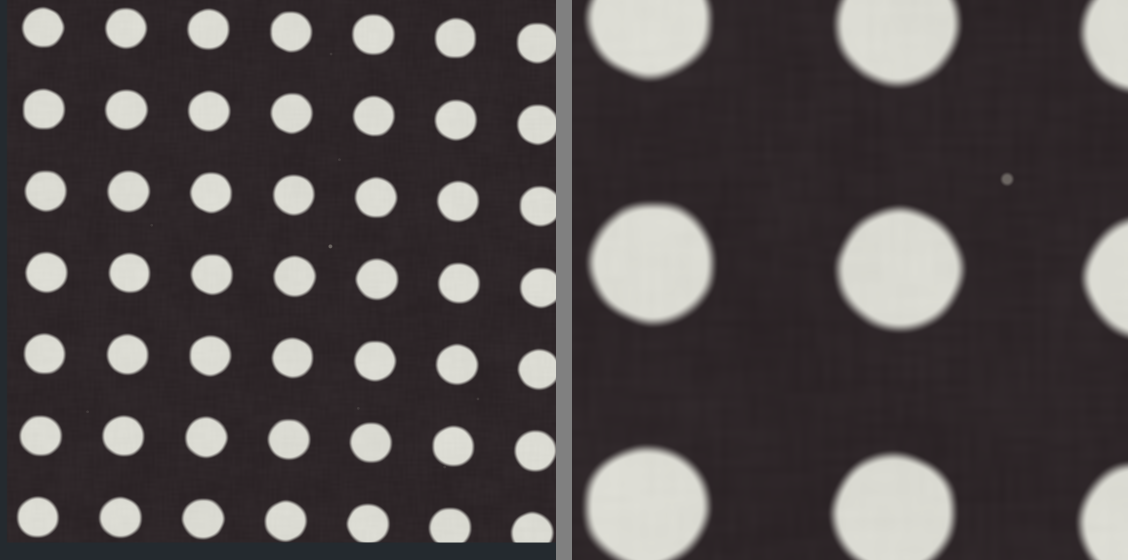
Left, the full canvas; right, a detail of the centre.
This pattern is drawn by a WebGL 1 fragment shader. Its source:

```glsl
precision highp float;

uniform vec2 u_resolution;

// Lengths are fractions of the canvas height, y runs downward from the top.
const vec2 FIRST_DOT = vec2(0.0770, 0.0495);
const vec2 PITCH = vec2(0.1481, 0.1457);
const vec2 DOT_RADII = vec2(0.0362, 0.0349);
const float EDGE_BLUR = 0.0040;
const vec2 CLOTH_CORNER = vec2(0.0125, 0.9688);

const vec3 GROUND = vec3(0.178, 0.148, 0.158);
const vec3 DOT_INK = vec3(0.860, 0.860, 0.828);
const vec3 BACKDROP = vec3(0.140, 0.165, 0.185);
const vec3 LINT = vec3(0.48, 0.46, 0.44);

float hash(vec2 p) {
  vec3 q = fract(vec3(p.xyx) * 0.1031);
  q += dot(q, q.yzx + 33.33);
  return fract((q.x + q.y) * q.z);
}

float valueNoise(vec2 p) {
  vec2 cell = floor(p);
  vec2 f = fract(p);
  f = f * f * (3.0 - 2.0 * f);
  float top = mix(hash(cell), hash(cell + vec2(1.0, 0.0)), f.x);
  float bottom = mix(hash(cell + vec2(0.0, 1.0)), hash(cell + 1.0), f.x);
  return mix(top, bottom, f.y);
}

// Columns sink toward the right as the cloth bends.
float columnDrop(float column) {
  return 0.000755 * column * column;
}

// Rows sway sideways down the cloth.
float rowSway(float row) {
  return 0.0055 - 0.0057 * cos(row) - 0.0016 * row;
}

vec2 nearestDot(vec2 p) {
  float column = floor((p.x - FIRST_DOT.x) / PITCH.x + 0.5);
  float row = floor((p.y - FIRST_DOT.y - columnDrop(column)) / PITCH.y + 0.5);
  return vec2(column, row);
}

vec2 dotCentre(vec2 id) {
  vec2 bend = vec2(rowSway(id.y) - 0.00016 * id.x * id.x, columnDrop(id.x));
  return FIRST_DOT + id * PITCH + bend;
}

// Signed distance to a slightly uneven ellipse.
float dotDistance(vec2 offset, vec2 id) {
  float size = 1.0 + 0.016 * (hash(id + 17.0) - 0.5);
  float wobble = 0.0016 * (valueNoise(offset * 55.0 + id * 19.0 + 200.0) - 0.5);
  return (length(offset / (DOT_RADII * size)) - 1.0) * DOT_RADII.y + wobble;
}

float discMask(vec2 offset, float radius) {
  return 1.0 - smoothstep(0.4 * radius, radius, length(offset));
}

// Sparse faint flecks scattered over a cell grid.
float flecks(vec2 p) {
  vec2 grid = p * 16.0;
  vec2 cell = floor(grid);
  vec2 spot = 0.2 + 0.6 * vec2(hash(cell + 5.0), hash(cell + 41.0));
  float present = step(0.975, hash(cell + 73.0));
  return present * discMask(fract(grid) - spot, 0.055);
}

// Crossed threads over broad mottling, centred on zero.
float weave(vec2 p) {
  float warp = valueNoise(p * vec2(230.0, 45.0));
  float weft = valueNoise(p * vec2(45.0, 230.0) + 60.0);
  float mottle = valueNoise(p * 24.0 + 90.0);
  return 0.4 * (warp + weft) + 0.4 * mottle - 0.6;
}

void main() {
  vec2 p = gl_FragCoord.xy / u_resolution.y;
  p.y = 1.0 - p.y;
  float pixel = 1.0 / u_resolution.y;
  float texture = weave(p);

  // Dark cloth with stray lint
  vec3 colour = GROUND + 0.030 * texture;
  colour = mix(colour, LINT, 0.25 * flecks(p));
  colour = mix(colour, LINT, 0.8 * discMask(p - vec2(0.590, 0.440), 0.0048));

  // Printed dots
  vec2 id = nearestDot(p);
  float edge = dotDistance(p - dotCentre(id), id);
  vec3 ink = DOT_INK + 0.025 * texture + 0.010 * (hash(id + 3.0) - 0.5);
  colour = mix(colour, ink, 1.0 - smoothstep(-EDGE_BLUR, EDGE_BLUR, edge));

  // Backdrop beyond the left and lower cloth edges
  float outside = max(CLOTH_CORNER.x - p.x, p.y - CLOTH_CORNER.y);
  colour = mix(colour, BACKDROP, smoothstep(-pixel, pixel, outside));

  gl_FragColor = vec4(colour, 1.0);
}
```
